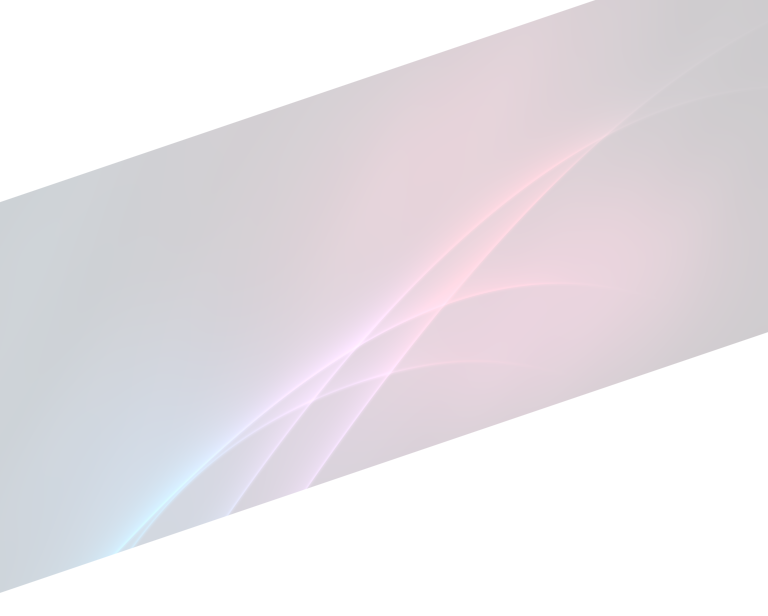
A WebGL 2 fragment shader for this background:

```glsl
#version 300 es
precision highp float;
// A slanted pastel band on white, crossed by four thin luminous arcs.
// Soft elliptical pools tint the band; each arc is a polynomial with a sharp
// lower edge and a glow above it that runs from cyan through lilac to pink.
uniform vec2 u_resolution;
out vec4 fragColor;

const float ASPECT_HEIGHT = 0.8008;   // canvas height in units of its width
const float BAND_SLOPE = 0.339;
const float BAND_BOTTOM = 0.030;
const float BAND_TOP = 0.538;
const float GLOW_WIDTH = 0.024;
const float LINE_WIDTH = 0.0022;
const float FOLD_AMOUNT = 0.008;

const vec3 WHITE = vec3(1.0);
const vec3 GREY = vec3(0.826, 0.812, 0.826);
const vec3 COOL_GREY = vec3(0.808, 0.826, 0.842);
const vec3 FAR_GREY = vec3(0.806, 0.798, 0.808);
const vec3 SKY = vec3(0.820, 0.862, 0.910);
const vec3 ROSE = vec3(0.925, 0.835, 0.865);
const vec3 ORCHID = vec3(0.930, 0.835, 0.885);
const vec3 LILAC = vec3(0.870, 0.840, 0.890);

// Light added by the arcs, from left to right
const vec3 CYAN_LIGHT = vec3(0.01, 0.09, 0.12);
const vec3 LILAC_LIGHT = vec3(0.085, 0.055, 0.105);
const vec3 PINK_LIGHT = vec3(0.105, 0.025, 0.035);
const vec3 PALE_LIGHT = vec3(0.030, 0.022, 0.026);

vec2 gradientAt(vec2 cell) {
    float h = fract(sin(dot(cell, vec2(127.1, 311.7))) * 43758.5);
    return vec2(cos(6.2832 * h), sin(6.2832 * h));
}

float gradientNoise(vec2 p) {
    vec2 i = floor(p), f = p - i;
    vec2 u = f * f * f * (f * (f * 6.0 - 15.0) + 10.0);
    vec2 e = vec2(0.0, 1.0);
    float low = mix(dot(gradientAt(i), f),
                    dot(gradientAt(i + e.yx), f - e.yx), u.x);
    float high = mix(dot(gradientAt(i + e.xy), f - e.xy),
                     dot(gradientAt(i + e.yy), f - e.yy), u.x);
    return mix(low, high, u.y);
}

// Soft rotated ellipse, 1 at its centre
float pool(vec2 p, vec2 centre, vec2 radius, float angle) {
    float c = cos(angle), s = sin(angle);
    vec2 q = p - centre;
    q = vec2(c * q.x + s * q.y, c * q.y - s * q.x) / radius;
    return exp(-dot(q, q));
}

vec3 lightColour(float x) {
    vec3 light = mix(CYAN_LIGHT, LILAC_LIGHT, smoothstep(0.20, 0.39, x));
    light = mix(light, PINK_LIGHT, smoothstep(0.46, 0.61, x));
    return mix(light, PALE_LIGHT, smoothstep(0.68, 0.86, x));
}

// Arc falling away from its apex by k.x d^2 + k.y d^3 + k.z d^4.
// fade holds the x range over which the light dies out.
vec3 arcLight(vec2 p, vec2 apex, vec3 k, vec2 fade, float glowGain, float px) {
    float d = abs(apex.x - p.x);
    float drop = d * d * (k.x + d * (k.y + d * k.z));
    float slope = d * (2.0 * k.x + d * (3.0 * k.y + d * 4.0 * k.z));
    float dist = (p.y - apex.y + drop) / sqrt(1.0 + slope * slope);
    float edge = smoothstep(-px, px, dist);
    float glow = edge * exp(-max(dist, 0.0) / GLOW_WIDTH) * glowGain;
    float w = max(LINE_WIDTH, px);
    float line = 0.45 * exp(-dist * dist / (w * w));
    float strength = 1.0 - smoothstep(fade.x, fade.y, p.x);
    // The wide glow dies out sooner than the thin line
    return lightColour(p.x) * (glow * strength * strength + line * strength);
}

vec3 bandColour(vec2 p) {
    vec3 col = mix(COOL_GREY, GREY, smoothstep(0.02, 0.36, p.x));
    col = mix(col, FAR_GREY, smoothstep(0.65, 0.98, p.x));
    col = mix(col, SKY, 0.75 * pool(p, vec2(0.19, 0.21), vec2(0.23, 0.12), 0.75));
    col = mix(col, LILAC, 0.6 * pool(p, vec2(0.42, 0.24), vec2(0.17, 0.12), 0.6));
    col = mix(col, ROSE, 0.80 * pool(p, vec2(0.57, 0.60), vec2(0.28, 0.11), 0.82));
    col = mix(col, ROSE, 0.85 * pool(p, vec2(0.76, 0.46), vec2(0.18, 0.12), 0.45));
    col = mix(col, ORCHID, 0.75 * pool(p, vec2(0.65, 0.36), vec2(0.20, 0.11), 0.4));
    // Faint silky folds
    vec2 q = vec2(p.x - 0.55 * p.y, p.y + 0.4 * p.x);
    return col + FOLD_AMOUNT * gradientNoise(q * vec2(13.0, 3.0));
}

void main() {
    vec2 p = gl_FragCoord.xy / u_resolution * vec2(1.0, ASPECT_HEIGHT);
    float px = 0.75 / u_resolution.x;

    vec3 col = bandColour(p);
    col += arcLight(p, vec2(0.729, 0.432), vec3(1.30, -0.43, 0.0), vec2(0.60, 0.92), 0.80, px);
    col += arcLight(p, vec2(0.620, 0.331), vec3(1.50, -2.70, 4.6), vec2(0.48, 0.78), 0.50, px);
    col += arcLight(p, vec2(1.030, 0.688), vec3(1.14, -0.14, 0.0), vec2(0.65, 1.30), 0.80, px);
    col += arcLight(p, vec2(1.300, 0.850), vec3(0.855, 0.06, -0.08), vec2(0.65, 1.30), 0.95, px);

    // Slanted band over white
    float height = p.y - BAND_SLOPE * p.x;
    float inside = smoothstep(BAND_BOTTOM - px, BAND_BOTTOM + px, height)
                 * (1.0 - smoothstep(BAND_TOP - px, BAND_TOP + px, height));
    fragColor = vec4(mix(WHITE, clamp(col, 0.0, 1.0), inside), 1.0);
}
```
